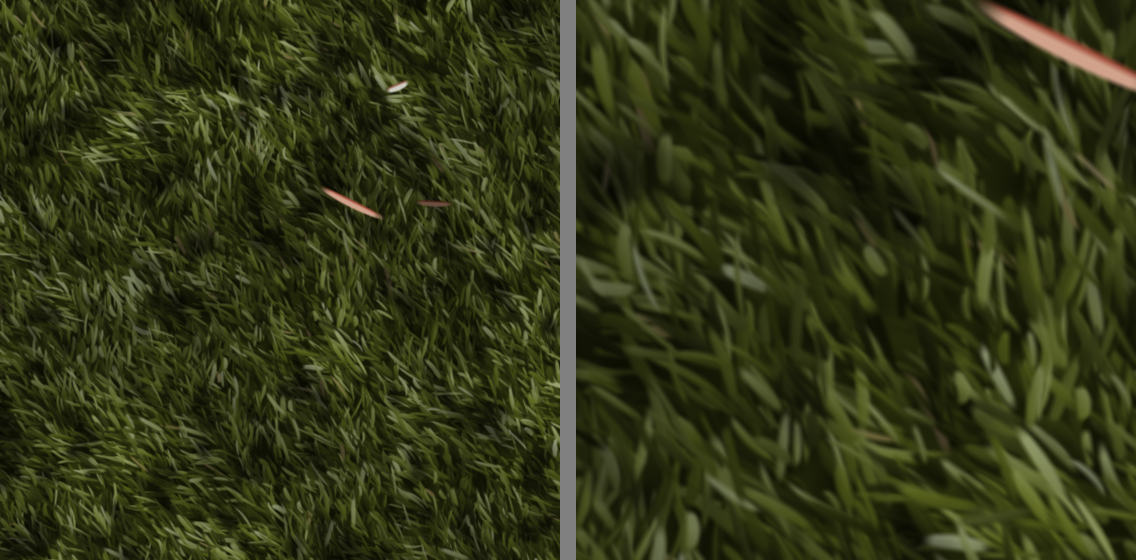
Left, the full canvas; right, a detail of the centre.
Give the GLSL for this texture, as a Shadertoy shader.

```glsl
vec4 hash4(vec2 p) {
    vec4 q = fract(p.xyxy * vec4(0.1031, 0.1030, 0.0973, 0.1099));
    q += dot(q, q.wzxy + 33.33);
    return fract((q.xxyz + q.yzzw) * q.zywx);
}

float valueNoise(vec2 p) {
    vec2 cell = floor(p), f = fract(p);
    f = f * f * (3.0 - 2.0 * f);
    float low = mix(hash4(cell).x, hash4(cell + vec2(1, 0)).x, f.x);
    float high = mix(hash4(cell + vec2(0, 1)).x, hash4(cell + vec2(1, 1)).x, f.x);
    return mix(low, high, f.y);
}

vec2 rotate(vec2 p, float angle) {
    float c = cos(angle), s = sin(angle);
    return vec2(c * p.x + s * p.y, c * p.y - s * p.x);
}

// Soft tapered blade; local x runs from root to tip
float bladeMask(vec2 local, float halfLength, float halfWidth, float bend, float blur) {
    float along = local.x / halfLength;
    float width = halfWidth * (1.0 - 0.6 * along * along);
    float side = abs(local.y - bend * (along * along - 0.4));
    float ends = 1.0 - smoothstep(0.55, 1.0, abs(along));
    return ends * (1.0 - smoothstep(width - blur, width + blur, side));
}

// Shadow to leaf green to washed-out highlight
vec3 grassColor(float tone, float paleness) {
    vec3 color = mix(vec3(0.05, 0.06, 0.01), vec3(0.26, 0.29, 0.08),
                     clamp(tone / 0.78, 0.0, 1.0));
    color = mix(color, vec3(0.45, 0.48, 0.32), smoothstep(0.68, 1.2, tone));
    return color + vec3(0.01, 0.005, 0.07) * paleness * paleness * clamp(tone, 0.0, 1.0);
}

void addStraw(inout vec3 color, vec2 offset, float angle, vec2 size, vec3 tint) {
    vec2 local = rotate(offset, angle);
    float lit = smoothstep(-0.8, 0.1, -local.y / size.y);
    vec3 straw = tint * mix(vec3(0.75, 0.45, 0.4), vec3(1.0), lit);
    color = mix(color, straw, bladeMask(local, size.x, size.y, 0.002, 0.0025));
}

void mainImage(out vec4 fragColor, in vec2 fragCoord) {
    vec2 uv = fragCoord / iResolution.y;
    const float cellSize = 0.032;
    vec3 color = grassColor(0.3 * valueNoise(uv * 45.0), 0.3);

    // Overlapping layers, dark undergrowth first
    for (int layer = 0; layer < 9; layer++) {
        float depth = float(layer) / 8.0;
        vec2 shift = hash4(vec2(layer, 71)).xy;
        vec2 home = floor(uv / cellSize + shift);

        for (int k = 0; k < 9; k++) {
            vec2 cell = home + vec2(k % 3 - 1, k / 3 - 1);
            vec2 seed = cell + float(layer) * vec2(57, 113) + 200.0;
            vec4 rnd = hash4(seed);
            vec4 form = hash4(seed + 431.7);
            vec2 root = (cell - shift + 0.1 + 0.8 * rnd.xy) * cellSize;

            // Tufts share a lean; the lower left lies flatter
            float lean = 2.1 + 1.3 * (valueNoise(root * 11.0 + 20.0) - 0.5)
                       + 0.3 * (1.0 - smoothstep(0.0, 0.7, root.x + root.y))
                       + 1.3 * (form.x - 0.5);
            float halfLength = mix(0.012, 0.033, form.y);
            float halfWidth = mix(0.0018, 0.0045, form.z * form.z);
            vec2 local = rotate(uv - root, lean);
            float mask = bladeMask(local, halfLength, halfWidth, 0.008 * (form.w - 0.5), 0.0024);

            // Brighter tips and a lit edge
            float tone = 0.56 + 0.85 * (rnd.z - 0.5) + 0.5 * (valueNoise(root * 22.0 + 50.0) - 0.5)
                       + 0.25 * (depth - 0.7) + 0.12 * local.x / halfLength
                       - 0.06 * clamp(local.y / halfWidth, -1.0, 1.0);
            vec3 blade = grassColor(tone, rnd.w);
            float dry = step(0.994, fract(rnd.w * 17.0 + form.x));
            blade = mix(blade, vec3(0.44, 0.37, 0.27), 0.6 * dry);
            color = mix(color, blade, 0.92 * mask);
        }
    }

    // Shadow pockets between tufts, and broad patches of light
    vec2 grain = rotate(uv, 2.2);
    float pocket = 0.65 * valueNoise(grain * vec2(16, 27) + 90.0)
                 + 0.35 * valueNoise(grain * vec2(38, 60) + 140.0);
    float patches = 0.6 * valueNoise(uv * 5.0 + 31.0) + 0.4 * valueNoise(uv * 11.0 + 67.0);
    color *= mix(0.5, 1.15, smoothstep(0.15, 0.6, pocket)) * mix(0.72, 1.32, patches);

    // Dry straw and a pale scrap lying on top
    addStraw(color, uv - vec2(0.628, 0.637), -0.46, vec2(0.07, 0.0065), vec3(0.82, 0.64, 0.55));
    addStraw(color, uv - vec2(0.775, 0.637), -0.05, vec2(0.036, 0.005), vec3(0.42, 0.31, 0.25));
    addStraw(color, uv - vec2(0.710, 0.845), 0.4, vec2(0.024, 0.006), vec3(0.80, 0.80, 0.76));

    fragColor = vec4(color, 1.0);
}
```
